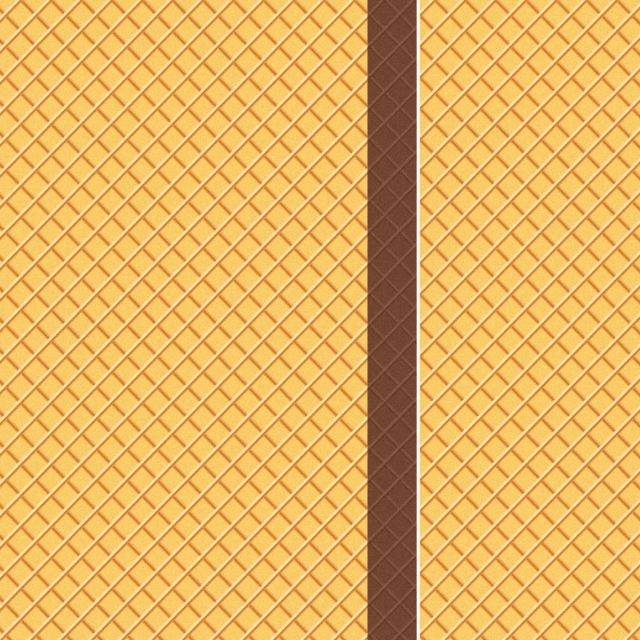
Reproduce this pattern procedurally as a WebGL 1 fragment shader.

```glsl
precision highp float;
uniform vec2 u_resolution;

// Layout, in canvas units
const float BAND_LEFT = 0.5742;
const float BAND_RIGHT = 0.6510;
const float STRIP_RIGHT = 0.6560;
const vec2 CELL = vec2(0.0474, 0.0484);
const vec2 LEFT_ANCHOR = vec2(0.3637, 0.5303);
const vec2 RIGHT_ANCHOR = vec2(0.8685, 0.5303);
const float LINE_GAP = 0.0339;
const float LINE_SOFT = 0.0014;
const float GRAIN_CELLS = 512.0;
const float GRAIN_AMOUNT = 0.035;

// Wafer and chocolate colours
const vec3 WAFER = vec3(0.98, 0.80, 0.41);
const vec3 CREAM = vec3(0.99, 0.89, 0.69);
const vec3 AMBER = vec3(0.91, 0.62, 0.25);
const vec3 CARAMEL = vec3(0.80, 0.46, 0.15);
const vec3 TAN = vec3(0.93, 0.70, 0.43);
const vec3 CHOCOLATE = vec3(0.45, 0.27, 0.19);
const vec3 COCOA_LIGHT = vec3(0.54, 0.34, 0.26);
const vec3 COCOA_DARK = vec3(0.37, 0.21, 0.15);
const vec3 STRIP = vec3(1.0, 0.98, 0.95);

float hash(vec2 p) {
  vec3 q = fract(vec3(p.xyx) * 0.1031);
  q += dot(q, q.yzx + 33.33);
  return fract((q.x + q.y) * q.z);
}

// Soft stripe around a signed line distance
float stripe(float d, float center, float halfWidth) {
  return 1.0 - smoothstep(halfWidth - LINE_SOFT, halfWidth + LINE_SOFT, abs(d - center));
}

// Signed distance to the nearest line of a repeated family
float lineDistance(float t) {
  return (fract(t + 0.5) - 0.5) * LINE_GAP;
}

// Coverage of x beyond an edge, one pixel wide
float beyond(float x, float edge) {
  return clamp((x - edge) * u_resolution.x + 0.5, 0.0, 1.0);
}

vec3 waferColor(float rising, float falling) {
  vec3 color = WAFER;
  // Falling grooves: amber slope, dark core, pale upper rim
  color = mix(color, AMBER, stripe(falling, -0.0008, 0.0034) * 0.8);
  color = mix(color, CARAMEL, stripe(falling, -0.0010, 0.0016) * 0.85);
  color = mix(color, TAN, stripe(falling, 0.0020, 0.0012) * 0.7);
  // Rising ridges: shadow at lower right, cream light at upper left
  color = mix(color, AMBER, stripe(rising, 0.0022, 0.0028) * 0.85);
  color = mix(color, CARAMEL, stripe(rising, 0.0022, 0.0014) * 0.8);
  color = mix(color, CREAM, stripe(rising, -0.0012, 0.0019));
  return color;
}

vec3 chocolateColor(float rising, float falling) {
  vec3 color = CHOCOLATE;
  color = mix(color, COCOA_DARK, stripe(falling, -0.0022, 0.0016) * 0.5);
  color = mix(color, COCOA_LIGHT, stripe(falling, 0.0008, 0.0018) * 0.65);
  color = mix(color, COCOA_DARK, stripe(rising, 0.0024, 0.0016) * 0.6);
  return mix(color, COCOA_LIGHT, stripe(rising, -0.0008, 0.0019) * 0.85);
}

void main() {
  vec2 uv = gl_FragCoord.xy / u_resolution;
  vec2 p = vec2(uv.x, 1.0 - uv.y);

  // Diamond lattice, shifted on the right panel
  vec2 anchor = p.x < BAND_RIGHT ? LEFT_ANCHOR : RIGHT_ANCHOR;
  vec2 q = (p - anchor) / CELL;
  float rising = lineDistance(q.x + q.y);
  float falling = lineDistance(q.x - q.y);

  // Panels, chocolate band and white strip
  vec3 wafer = waferColor(rising, falling);
  vec3 color = mix(wafer, chocolateColor(rising, falling), beyond(p.x, BAND_LEFT));
  color = mix(color, STRIP, beyond(p.x, BAND_RIGHT));
  color = mix(color, wafer, beyond(p.x, STRIP_RIGHT));

  // Baked grain
  float grain = hash(floor(uv * GRAIN_CELLS)) - 0.5;
  color += grain * GRAIN_AMOUNT;
  gl_FragColor = vec4(clamp(color, 0.0, 1.0), 1.0);
}
```
